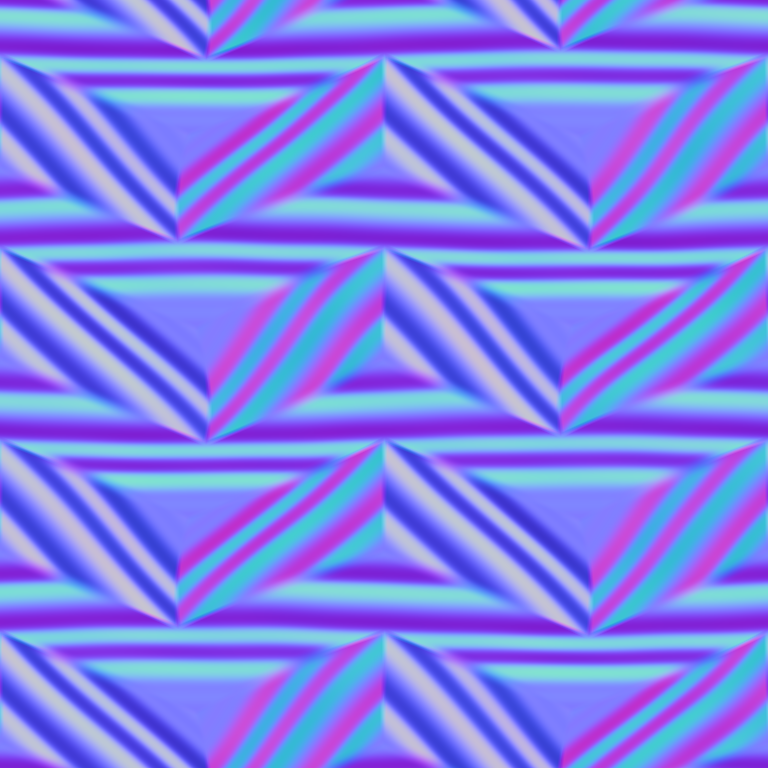
Give the GLSL for this texture map, as a WebGL 1 fragment shader.

```glsl
precision highp float;
// Tangent-space normal map of rows of interlocking triangles cut by soft grooves.
// A wrapped warp bends the lattice; triangle edge distances carve a height field,
// whose finite differences give the normal. All waves have whole-number periods.

#define COLS 2.0            // triangles across
#define ROWS 4.0            // rows down, an even number
#define ROW_SHIFT 0.178     // height of the lowest row line
#define GROOVE 0.0112       // groove half width
#define STEEPNESS 1.2       // steepest groove slope
#define UP_INSET 0.0625     // inner ring of upright triangles
#define DOWN_INSET 0.0395   // inner ring of inverted triangles
#define BEND vec2(-0.021, 0.0065) // sway of the vertices
#define WEAR 0.10           // variation of groove depth
#define RIPPLE 0.055        // slope of the faint nested ripples
#define BLUR 0.0042         // softness of the normals

uniform vec2 u_resolution;

const float TAU = 6.2831853;

// Smooth minimum, rounds the corners of the rings
float softMin(float a, float b, float k) {
  float t = max(k - abs(a - b), 0.0) / k;
  return min(a, b) - 0.25 * k * t * t;
}

// Layered sines that wrap on the unit square
float waves(vec2 p) {
  float sum = 0.0;
  for (int i = 1; i <= 3; i++) {
    float f = float(i);
    sum += sin(TAU * ((f + 1.0) * p.x + 2.0 * f * p.y) + 1.7 * f)
         * cos(TAU * (f * p.x - 2.0 * p.y) + f * f) / f;
  }
  return 0.55 * sum;
}

// Hand-drawn sway: neighbouring rows lean in opposite directions
vec2 bend(vec2 p) {
  float rowSway = cos(TAU * 0.5 * ROWS * (p.y - 0.72));
  vec2 sway = BEND * sin(TAU * 0.5 * COLS * p.x) * rowSway;
  vec2 tremor = vec2(0.0025, 0.0014) * vec2(waves(p), waves(p.yx + 0.3));
  return p - sway - tremor;
}

float grooveProfile(float d) {
  float t = d / GROOVE;
  return exp(-0.5 * t * t);
}

float height(vec2 p) {
  vec2 q = bend(p);
  float halfBase = 0.5 / COLS;
  float rowHeight = 1.0 / ROWS;

  // Fold into half a cell, apex at x = 0
  float x = abs(fract(q.x * COLS + 0.5) - 0.5) / COLS;
  float y = fract((q.y - ROW_SHIFT) * ROWS) * rowHeight;

  // Distances to the slanted side and to the base of this triangle
  float side = (halfBase * rowHeight - rowHeight * x - halfBase * y)
             / length(vec2(halfBase, rowHeight));
  float upright = step(0.0, side);
  float base = mix(rowHeight - y, y, upright);
  float inset = mix(DOWN_INSET, UP_INSET, upright);
  float edge = min(abs(side), base);
  float ring = softMin(abs(side), base, 0.018) - inset;

  // Shared outlines, inner rings and faint nested ripples
  float worn = 1.0 + WEAR * waves(p.yx);
  float cut = worn * (grooveProfile(edge) + 0.93 * grooveProfile(ring));
  float ripples = cos(TAU * edge / 0.031) * RIPPLE * 0.031 / TAU;
  return ripples - cut * STEEPNESS * GROOVE / 0.607;
}

void main() {
  vec2 p = gl_FragCoord.xy / u_resolution;
  vec2 e = vec2(BLUR, 0.0);

  // Central differences also soften the creases
  vec2 slope = vec2(height(p + e.xy) - height(p - e.xy),
                    height(p + e.yx) - height(p - e.yx)) / (2.0 * BLUR);
  vec3 normal = normalize(vec3(-slope, 1.0));
  gl_FragColor = vec4(normal * 0.5 + 0.5, 1.0);
}
```
